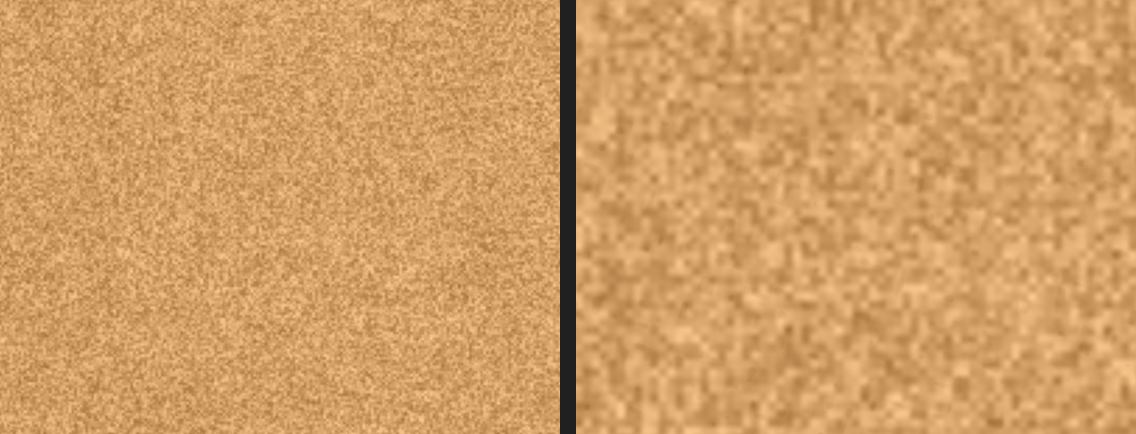
Left, the full canvas; right, a detail of the centre.
Reproduce this texture procedurally as a Shadertoy shader.

```glsl
// Fine-grained cork board: soft tan grains with darker specks and faint blotches.

float hash(vec2 cell) {
    vec3 p = fract(vec3(cell.xyx) * vec3(0.1031, 0.1030, 0.0973));
    p += dot(p, p.yzx + 33.33);
    return fract((p.x + p.y) * p.z);
}

// Smooth value noise centred on zero
float grain(vec2 p) {
    vec2 cell = floor(p);
    vec2 f = fract(p);
    f = f * f * (3.0 - 2.0 * f);
    float low = mix(hash(cell), hash(cell + vec2(1, 0)), f.x);
    float high = mix(hash(cell + vec2(0, 1)), hash(cell + vec2(1, 1)), f.x);
    return mix(low, high, f.y) - 0.5;
}

mat2 rotate(float angle) {
    float c = cos(angle), s = sin(angle);
    return mat2(c, s, -s, c);
}

void mainImage(out vec4 fragColor, in vec2 fragCoord) {
    vec2 uv = fragCoord / iResolution.x;

    // Fine granules, slightly larger clumps, and broad uneven tone
    float tone = 0.19 * grain(uv * 200.0 + 7.0);
    tone += 0.12 * grain(rotate(0.6) * uv * 135.0 + 300.0);
    tone += 0.035 * grain(rotate(1.1) * uv * 28.0 + 90.0);
    tone += 0.02 * grain(uv * 6.0 + 40.0);

    // Sparse dark specks in the gaps between granules
    float speck = smoothstep(0.22, 0.45, grain(rotate(0.3) * uv * 160.0 + 500.0));
    tone += 0.004 - 0.045 * speck;

    vec3 cork = vec3(0.824, 0.625, 0.402);
    fragColor = vec4(cork + tone * vec3(0.98, 1.02, 0.95), 1.0);
}
```
